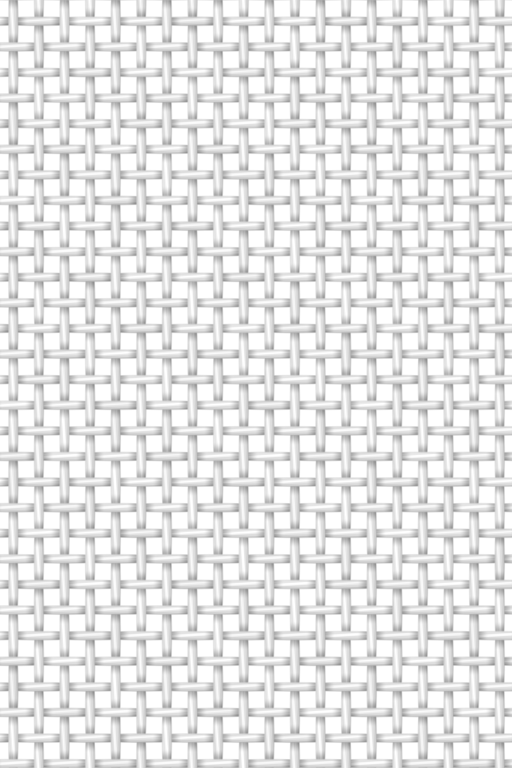
Give the GLSL for this texture, as a Shadertoy shader.

```glsl
const vec2 WIRES = vec2(20.0, 30.0);

// Small brightness drift from one raised strand to the next, wrapping at the edges.
float strandDrift(vec2 cell) {
    vec2 turn = 6.2831853 * cell / WIRES;
    return 0.5 * sin(turn.x * 3.0 + turn.y * 7.0) + 0.5 * sin(turn.x * 7.0 - turn.y * 4.0 + 1.3);
}

// Grey of a wire; along is 0 where it rides on top and +-1 where it dives,
// side runs from -1 on the shaded edge to 1 on the lit edge.
float wireTone(float along, float side, float drift) {
    float dive = smoothstep(0.42, 0.9, abs(along));
    float slant = side - 0.4 * along - 0.15;
    float gloss = exp(-6.0 * slant * slant);
    float streaks = sin(side * 7.0 - along * 3.0 + drift) + 0.5 * sin(side * 13.0 + along * 5.0);
    float tone = 0.89 - 0.12 * side * side + 0.05 * side + 0.02 * drift;
    tone += 0.08 * gloss * (1.0 - 0.6 * dive) + 0.016 * streaks;
    return tone - 0.24 * dive;
}

// Lays one wire over the tone below it, slightly thinner where it dives.
float layWire(float below, float along, float across, float halfWidth, float blur, float drift) {
    float radius = halfWidth * (1.06 - 0.17 * along * along);
    float side = clamp(across / radius, -1.0, 1.0);
    float cover = 1.0 - smoothstep(-blur, blur, abs(across) - radius);
    return mix(below, wireTone(along, side, drift), cover);
}

void mainImage(out vec4 fragColor, in vec2 fragCoord) {
    // One crossing at the centre of every cell
    vec2 grid = fragCoord / iResolution.xy * WIRES + vec2(-0.02, 0.33);
    vec2 cell = floor(grid);
    vec2 p = fract(grid) - 0.5;
    float blur = max(0.045, 0.6 * WIRES.x / iResolution.x);

    // Plain weave: the upper wire alternates like a chessboard
    bool horizontalOnTop = mod(cell.x + cell.y, 2.0) < 0.5;
    vec2 dive = p - sign(p);
    float topDrift = strandDrift(cell);

    float tone = 1.0;
    if (horizontalOnTop) {
        float lowDrift = strandDrift(cell + vec2(0.0, sign(p.y)));
        tone = layWire(tone, dive.y, -p.x, 0.182, blur, lowDrift);
        tone = layWire(tone, p.x, p.y, 0.168, blur, topDrift);
    } else {
        float lowDrift = strandDrift(cell + vec2(sign(p.x), 0.0));
        tone = layWire(tone, dive.x, p.y, 0.168, blur, lowDrift);
        tone = layWire(tone, p.y, -p.x, 0.182, blur, topDrift);
    }
    fragColor = vec4(vec3(clamp(tone, 0.0, 1.0)), 1.0);
}
```
